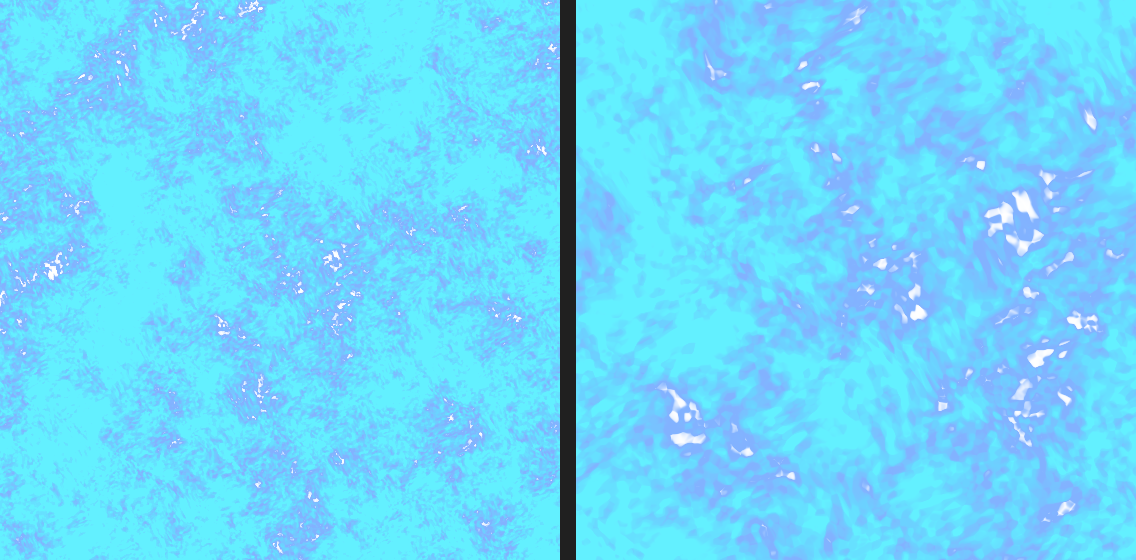
Left, the full canvas; right, a detail of the centre.
Reproduce this texture procedurally as a Shadertoy shader.

```glsl
// Cloudy cyan sheet with blue, speckled patches and a few white flecks.
// Smooth cellular noise is summed over octaves on a sine-warped plane,
// then its rank in a normal distribution picks the colour by area share.

const vec3 CYAN     = vec3(0.39, 0.94, 1.00);
const vec3 SKY      = vec3(0.40, 0.88, 1.00);
const vec3 AZURE    = vec3(0.42, 0.82, 1.00);
const vec3 BLUE     = vec3(0.47, 0.76, 1.00);
const vec3 LAVENDER = vec3(0.51, 0.70, 1.00);
const vec3 WHITE    = vec3(1.00, 1.00, 1.00);

const int   OCTAVES      = 6;
const float BASE_FREQ    = 5.0;    // cells across the canvas, largest clouds
const float FREQ_STEP    = 2.15;
const float CELL_FALLOFF = 5.0;    // higher gives crisper cells
const float WARP_SIZE    = 0.007;  // bends grains into short veins
const float WARP_FREQ    = 24.0;
const float WEIGHTS[OCTAVES] = float[](0.50, 0.45, 0.35, 0.36, 0.36, 0.50);

vec3 hash32(vec2 p) {
    vec3 q = fract(vec3(p.xyx) * vec3(0.1031, 0.1030, 0.0973));
    q += dot(q, q.yxz + 33.33);
    return fract((q.xxy + q.yzz) * q.zyx);
}

// Blend of random cell values, scaled to zero mean and unit variance
float cellNoise(vec2 p) {
    vec2 cell = floor(p), local = p - cell;
    float sum = 0.0, power = 0.0;
    for (int y = -1; y <= 1; y++)
    for (int x = -1; x <= 1; x++) {
        vec2 offset = vec2(x, y);
        vec3 rnd = hash32(cell + offset + 200.0);
        vec2 d = offset + rnd.xy - local;
        float w = exp(-CELL_FALLOFF * dot(d, d));
        sum += w * (rnd.z - 0.5);
        power += w * w;
    }
    return sum * sqrt(12.0 / power);
}

// Layered sines that bend the plane
vec2 warp(vec2 p) {
    vec2 bend = vec2(0.0);
    float freq = WARP_FREQ, size = WARP_SIZE;
    for (int i = 0; i < 3; i++) {
        bend += size * sin(freq * (p.yx + 0.6 * vec2(p.x, -p.y) + bend) + float(i) * vec2(1.7, 4.1));
        freq *= 2.3;
        size *= 0.5;
    }
    return p + bend;
}

// Sum of rotated octaves, kept at unit variance
float cloudField(vec2 p) {
    const mat2 TURN = mat2(0.8, 0.6, -0.6, 0.8);
    float sum = 0.0, power = 0.0, freq = BASE_FREQ;
    for (int i = 0; i < OCTAVES; i++) {
        sum += WEIGHTS[i] * cellNoise(p * freq + 17.3 * float(i));
        power += WEIGHTS[i] * WEIGHTS[i];
        p = TURN * p;
        freq *= FREQ_STEP;
    }
    return sum / sqrt(power);
}

// Share of the area lying below a value of the field
float areaRank(float s) {
    return 1.0 / (1.0 + exp(-s * (1.6 + 0.07 * s * s)));
}

vec3 ramp(float rank) {
    vec3 col = mix(CYAN, SKY, smoothstep(0.25, 0.45, rank));
    col = mix(col, AZURE,    smoothstep(0.50, 0.70, rank));
    col = mix(col, BLUE,     smoothstep(0.70, 0.86, rank));
    col = mix(col, LAVENDER, smoothstep(0.86, 0.94, rank));
    return mix(col, WHITE,   smoothstep(0.97, 1.00, rank));
}

void mainImage(out vec4 fragColor, in vec2 fragCoord) {
    vec2 uv = fragCoord / iResolution.y;
    float field = cloudField(warp(uv));
    fragColor = vec4(ramp(areaRank(field)), 1.0);
}
```
